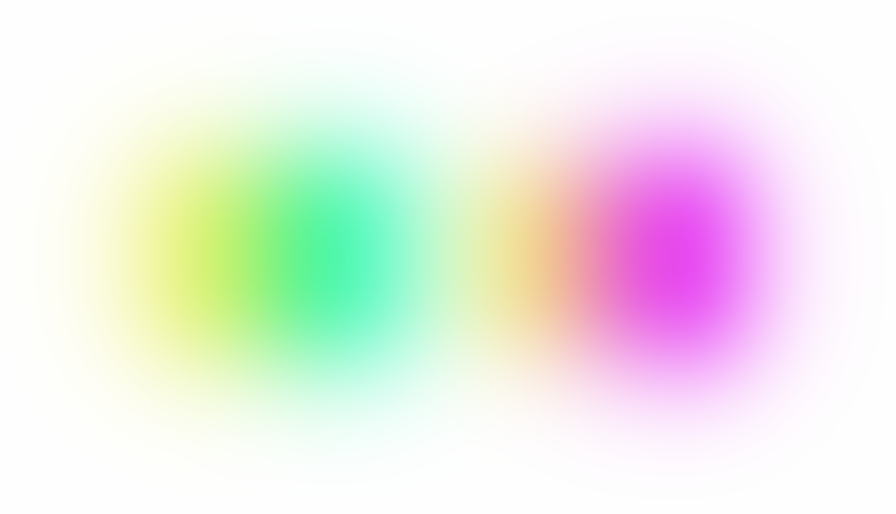
This background is drawn by a WebGL 2 fragment shader. Its source:

```glsl
#version 300 es
precision highp float;

uniform vec2 u_resolution;
out vec4 fragColor;

// Bell curve with its own width on each side of the centre
float splitBell(float x, float leftWidth, float rightWidth) {
    float t = x / (x < 0.0 ? leftWidth : rightWidth);
    return exp(-0.5 * t * t);
}

// Vertical fade, slightly flatter in the core than a Gaussian
float verticalFade(float y, float reach) {
    return exp(-pow(abs(y) / reach, 2.4));
}

// Light absorbed by one soft glow
vec3 glow(vec2 p, float centerX, vec2 widths, float reach, vec3 absorption) {
    return absorption * splitBell(p.x - centerX, widths.x, widths.y)
                      * verticalFade(p.y, reach);
}

void main() {
    // Centred coordinates in units of the canvas height
    vec2 p = (gl_FragCoord.xy - 0.5 * u_resolution) / u_resolution.y;

    const vec3 paper = vec3(0.998);
    const vec3 lemonInk = vec3(0.05, 0.05, 0.55);
    const vec3 mintInk = vec3(0.65, 0.0, 0.0);
    const vec3 apricotInk = vec3(0.02, 0.01, 0.40);
    const vec3 magentaInk = vec3(0.09, 0.71, 0.03);

    // Overlapping inks blend into green and coral between the glows
    vec3 ink = glow(p, -0.440, vec2(0.141, 0.215), 0.238, lemonInk);
    ink += glow(p, -0.220, vec2(0.136, 0.136), 0.238, mintInk);
    ink += glow(p, 0.177, vec2(0.125, 0.125), 0.209, apricotInk);
    ink += glow(p, 0.449, vec2(0.166, 0.125), 0.238, magentaInk);

    fragColor = vec4(clamp(paper - ink, 0.0, 1.0), 1.0);
}
```
